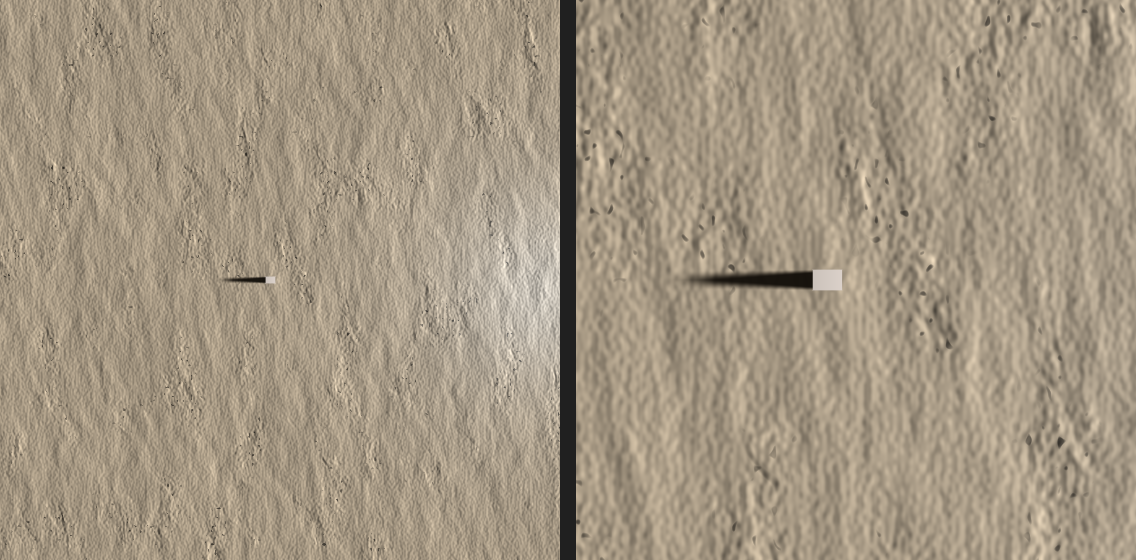
Left, the full canvas; right, a detail of the centre.
Give the GLSL for this texture, as a WebGL 2 fragment shader.

```glsl
#version 300 es
precision highp float;
// Rough plaster wall raked by light from the right, with a small pale peg
// and its long shadow. Layered gradient noise forms a height field whose
// horizontal slope gives the shading; a soft sheen glows at the right edge.
uniform vec2 u_resolution;
out vec4 fragColor;

vec2 gradientAt(ivec2 cell) {
    uvec2 c = uvec2(cell + 4096);
    uint h = c.x * 1597334677u ^ c.y * 3812015801u;
    h = (h ^ (h >> 15)) * 2246822519u;
    h ^= h >> 13;
    float angle = float(h & 65535u) * 6.2832 / 65536.0;
    return vec2(cos(angle), sin(angle));
}

float gradientNoise(vec2 p) {
    vec2 cell = floor(p), f = p - cell;
    ivec2 i = ivec2(cell);
    vec2 w = f * f * f * (f * (f * 6.0 - 15.0) + 10.0);
    float a = dot(gradientAt(i), f);
    float b = dot(gradientAt(i + ivec2(1, 0)), f - vec2(1, 0));
    float c = dot(gradientAt(i + ivec2(0, 1)), f - vec2(0, 1));
    float d = dot(gradientAt(i + ivec2(1, 1)), f - vec2(1, 1));
    return mix(mix(a, b, w.x), mix(c, d, w.x), w.y);
}

// Leans vertical features slightly down to the right and stretches them.
vec2 lean(vec2 p) {
    return vec2(p.x + 0.16 * p.y, 0.48 * p.y);
}

float roughness(vec2 p) {
    float patches = gradientNoise(lean(p) * 17.0 + 31.0);
    return smoothstep(-0.05, 0.4, patches + 0.35 * gradientNoise(p * 48.0 + 3.0));
}

float plasterHeight(vec2 p, float rough) {
    vec2 bend = vec2(gradientNoise(p * 16.0 + 5.0), gradientNoise(p * 19.0 + 57.0));
    vec2 fray = vec2(gradientNoise(p * 52.0 + 9.0), gradientNoise(p * 58.0 + 67.0));
    vec2 q = lean(p + 0.014 * bend + 0.006 * fray);
    // Broad swells and frayed folds
    float h = 0.0017 * gradientNoise(q * 23.0);
    h += 0.0011 * gradientNoise(q * 45.0 + 11.0);
    h += 0.0009 * rough * smoothstep(-0.05, 0.25, gradientNoise(q * 36.0 + 73.0));
    // Fine vertical drag marks
    h += 0.0004 * gradientNoise(p * vec2(100.0, 34.0) + 19.0);
    // Sandy grain, stronger on rough patches
    h += (0.00042 + 0.0002 * rough) * gradientNoise(p * vec2(215.0, 165.0));
    h += (0.0001 + 0.0005 * rough) * gradientNoise(q * vec2(115.0, 170.0) + 41.0);
    return h;
}

void main() {
    vec2 p = gl_FragCoord.xy / u_resolution;
    float pixel = 1.0 / u_resolution.y;

    // Slopes that face right catch the light
    float rough = roughness(p);
    vec2 stepX = vec2(0.0008, 0.0);
    float lit = (plasterHeight(p - stepX, rough) - plasterHeight(p + stepX, rough)) / 0.0016;
    lit *= lit < 0.0 ? 1.3 : 1.1;
    vec3 color = vec3(0.643, 0.588, 0.505) * max(1.0 + lit, 0.22);

    // Tiny dark pits gathered on rough patches
    float pit = smoothstep(0.34, 0.5, gradientNoise(p * vec2(165.0, 125.0) + 87.0));
    color *= 1.0 - 0.5 * pit * rough * rough;

    // Faint uneven tone and neutral sheen
    color *= 1.0 + 0.07 * gradientNoise(p * vec2(9.0, 4.0) + 23.0);
    vec2 toSheen = p - vec2(0.98, 0.48);
    float core = exp(-dot(toSheen, toSheen) / 0.024);
    float halo = exp(-dot(toSheen, toSheen) / 0.12);
    color += (vec3(0.11, 0.13, 0.155) * core + vec3(0.04, 0.05, 0.065) * halo) * (1.0 + lit);

    // Shadow that thins and softens away from the peg
    float along = clamp((p.x - 0.384) / 0.09, 0.0, 1.0);
    float halfWidth = mix(0.0015, 0.0052, along);
    float blur = mix(0.004, 0.001, along) + pixel * 0.5;
    float shadow = 1.0 - smoothstep(halfWidth - blur, halfWidth + blur, abs(p.y - 0.5));
    shadow *= smoothstep(0.0, 0.4, along) * (1.0 - smoothstep(0.478, 0.482, p.x));
    color = mix(color, vec3(0.07, 0.055, 0.035), 0.96 * shadow);

    // Pale peg
    vec2 edge = abs(p - vec2(0.483, 0.5)) - vec2(0.0088, 0.0062);
    float peg = 1.0 - smoothstep(-0.5 * pixel, 0.5 * pixel, max(edge.x, edge.y));
    vec3 pegColor = vec3(0.87, 0.83, 0.8) * (0.95 + 4.0 * (p.x - 0.483));
    color = mix(color, pegColor, peg);

    fragColor = vec4(clamp(color, 0.0, 1.0), 1.0);
}
```
